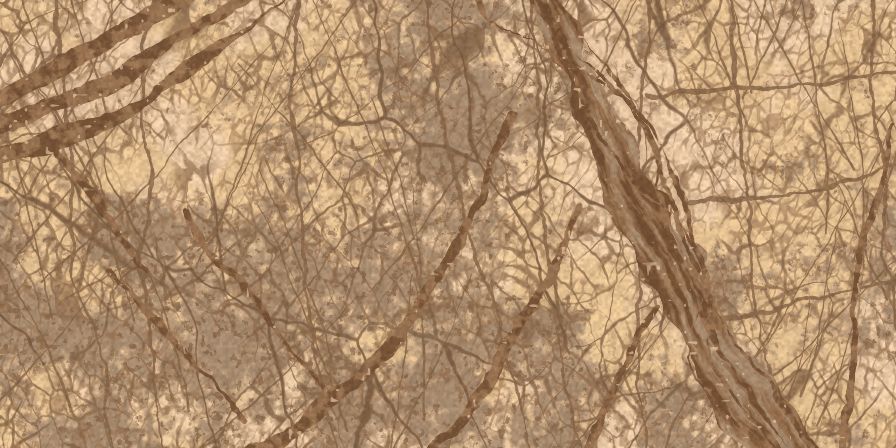
Give the GLSL for this texture, as a Shadertoy shader.

```glsl
// Polished brown forest marble: cream ground, grey haze, web of cracks and rusty veins.
#define CREAM vec3(0.93, 0.80, 0.66)
#define GOLD vec3(0.91, 0.77, 0.58)
#define SAND vec3(0.79, 0.66, 0.52)
#define TAN vec3(0.66, 0.55, 0.44)
#define RUST vec3(0.59, 0.44, 0.31)
#define UMBER vec3(0.45, 0.31, 0.20)
#define WARP 0.06
#define CRACK_WIDTH 0.0020
#define GRAIN 0.16
#define HAIRLINES 44.0
#define SOFTNESS (1.0 / iResolution.y)

float hash(vec2 p) {
    vec3 h = fract(vec3(p.xyx) * 0.1031);
    h += dot(h, h.yzx + 33.33);
    return fract((h.x + h.y) * h.z);
}

float noise(vec2 p) {
    vec2 i = floor(p), f = fract(p);
    f = f * f * (3.0 - 2.0 * f);
    return mix(mix(hash(i), hash(i + vec2(1, 0)), f.x),
               mix(hash(i + vec2(0, 1)), hash(i + 1.0), f.x), f.y);
}

float fbm(vec2 p) {
    float sum = 0.0, amp = 0.52;
    for (int i = 0; i < 5; i++) {
        sum += amp * noise(p);
        p = mat2(0.8, 0.6, -0.6, 0.8) * p * 2.03 + 17.0;
        amp *= 0.5;
    }
    return sum;
}

vec2 wobble(vec2 p) {
    return vec2(fbm(p), fbm(p + 31.7)) - 0.5;
}

// Coverage of a line of half width w at distance d
float line(float d, float w) {
    return clamp((w - d) / SOFTNESS + 0.5, 0.0, 1.0) * clamp(2.0 * w / SOFTNESS, 0.0, 1.0);
}

// Line with a faint stain around it
float stained(float d, float w) {
    return max(line(d, w), 0.15 * exp(-max(d - w, 0.0) / 0.010));
}

// Bowed, tapering vein from a to b
float vein(vec2 p, vec2 a, vec2 b, float bend, float w) {
    vec2 ab = b - a;
    float h = clamp(dot(p - a, ab) / dot(ab, ab), 0.0, 1.0);
    vec2 bow = vec2(ab.y, -ab.x) * bend * 4.0 * h * (1.0 - h);
    float d = length(p - a - ab * h - bow);
    return stained(d, w * (1.0 - 0.5 * h) * (0.5 + 0.8 * noise(p * 14.0) + 0.3 * noise(p * 50.0)));
}

// Broken web of leaning cell borders
float cracks(vec2 p, float scale, float lean) {
    vec2 q = vec2(p.x + lean * p.y, p.y * 0.6) * scale + 0.7 * wobble(p * scale * 0.7);
    vec2 cell = floor(q);
    float near = 9.0, next = 9.0;
    for (int y = -1; y <= 1; y++)
    for (int x = -1; x <= 1; x++) {
        vec2 c = cell + vec2(x, y);
        float d = length(c + vec2(hash(c), hash(c + 57.0)) - q);
        next = min(next, max(near, d));
        near = min(near, d);
    }
    float w = CRACK_WIDTH * (0.3 + 1.4 * noise(p * scale * 0.8 + 5.0));
    return line((next - near) * 0.5 / scale, w) * smoothstep(0.25, 0.6, noise(p * scale * 0.5 + 9.0));
}

// Cream to grey ground with fine grain
vec3 ground(vec2 p) {
    float region = 0.11 * exp(-pow((p.x - 0.95) / 0.4, 2.0))
                 + 0.15 * exp(-pow(length(p - vec2(0.05, 0.1)) / 0.4, 2.0));
    float haze = 0.42 + 0.9 * (fbm(p * 2.2 + 3.0) + fbm(p * 8.0) - 1.0)
               + 0.6 * (fbm(p * 60.0) - 0.5) + region;
    vec3 col = mix(CREAM, GOLD, smoothstep(0.42, 0.58, fbm(p * 5.0 + 40.0)));
    col = mix(col, SAND, smoothstep(0.48, 0.60, haze));
    col = mix(col, TAN, smoothstep(0.58, 0.74, haze));
    float specks = smoothstep(0.61, 0.70, fbm(p * 75.0 + 8.0));
    return mix(col, RUST * 0.9, specks * (0.15 + 0.6 * smoothstep(0.35, 0.65, haze)));
}

void mainImage(out vec4 fragColor, in vec2 fragCoord) {
    vec2 p = fragCoord / iResolution.y;
    p.x *= 2.0 * iResolution.y / iResolution.x;
    vec2 q = p + WARP * (wobble(p * 5.0) + 0.25 * wobble(p * 22.0) + 0.08 * wobble(p * 70.0));
    vec3 col = ground(p);

    // Crack web, fine to coarse
    col = mix(col, RUST, 0.55 * cracks(p + 1.0, 40.0, -0.3));
    col = mix(col, RUST * 0.9, 0.70 * cracks(p + 7.0, 21.0, 0.4));
    col = mix(col, RUST * 0.85, 0.75 * cracks(p + 3.0, 10.0, -0.5));
    col = mix(col, RUST * 0.8, 0.85 * cracks(p, 4.5, 0.35));

    float thin = 0.0, bold = 0.0;
    // Long straight hairlines in scattered steep directions
    vec2 straight = mix(p, q, 0.5);
    for (float i = 0.0; i < HAIRLINES; i++) {
        vec2 a = vec2(2.2 * hash(vec2(i, 1.0)) - 0.1, 1.2 * hash(vec2(i, 2.0)) - 0.4);
        vec2 along = vec2(1.9 * hash(vec2(i, 3.0)) - 0.8, 1.0);
        thin = max(thin, vein(straight, a, a + along * (0.25 + 0.5 * hash(vec2(i, 5.0))), 0.02, 0.0023));
    }
    // Steep thin veins over the whole slab
    for (float i = 0.0; i < 8.0; i++) {
        float x = 0.12 + 0.26 * i + 0.12 * (hash(vec2(i, 4.0)) - 0.5);
        float lean = 0.35 * (hash(vec2(i, 9.0)) - 0.2);
        thin = max(thin, vein(q, vec2(x, 1.05), vec2(x + lean, -0.05), 0.03, 0.0045));
    }
    for (float i = 0.0; i < 3.0; i++) {
        // Rising branches, falling strokes on the left, level veins on the right
        bold = max(bold, vein(q, vec2(0.56 + 0.37 * i, -0.02), vec2(1.14 + 0.16 * i, 0.74 - 0.22 * i),
                              0.1 - 0.05 * i, 0.016 - 0.003 * i));
        vec2 a = vec2(0.11 + 0.15 * i, 0.66 - 0.06 * i - 0.2 * mod(i, 2.0));
        bold = max(bold, vein(q, a, a + vec2(0.24 + 0.05 * i, -0.26 - 0.08 * i), 0.0, 0.008));
        thin = max(thin, vein(q, vec2(1.45 + 0.08 * i, 0.79 - 0.25 * i), vec2(2.05, 0.87 - 0.24 * i), 0.03, 0.006));
        // Swept bundle in the upper left corner
        float slope = 0.58 - 0.2 * i + 0.66 * i * q.x;
        float y = 0.78 - 0.065 * i + (0.58 - 0.2 * i + 0.33 * i * q.x) * q.x;
        float w = 0.019 * (0.4 + noise(p * 9.0 + i)) * (1.0 - smoothstep(0.3, 0.75, q.x));
        bold = max(bold, stained(abs(q.y - y) / sqrt(1.0 + slope * slope), w) * smoothstep(0.8, 0.6, q.x));
    }
    bold = max(bold, vein(q, vec2(1.89, -0.02), vec2(2.0, 0.72), -0.03, 0.010));

    // Broad diagonal trunk with loose strands
    float t = 1.0 - q.y;
    float side = (q.x - 1.22 - 0.40 * t - 0.11 * t * t) * 0.88;
    float trunk = stained(abs(side), (0.035 + 0.032 * smoothstep(0.1, 0.5, t)) * (0.6 + 0.8 * noise(p * 16.0)));
    for (float i = 0.0; i < 4.0; i++) {
        float offset = 0.26 * (noise(vec2(t * 3.5, i * 7.0)) - 0.5);
        bold = max(bold, stained(abs(side - offset), 0.009 * noise(p * 12.0 + i)));
    }

    // Vein colours, streaks and pale flecks
    float fibre = fbm(vec2(side * 60.0, q.y * 9.0));
    vec3 bark = mix(UMBER, RUST, smoothstep(0.35, 0.56, fibre));
    bark = mix(bark, TAN, smoothstep(0.52, 0.70, fibre));
    vec3 iron = mix(UMBER, RUST, smoothstep(0.38, 0.62, fbm(p * 50.0)));
    col = mix(col, RUST * 0.88, 0.85 * thin);
    col = mix(col, bark, trunk);
    col = mix(col, iron, 0.95 * bold);
    float flecks = smoothstep(0.86, 0.94, noise(p * 85.0));
    col = mix(col, CREAM, 0.6 * flecks * max(bold, trunk));
    fragColor = vec4(col * (1.0 + GRAIN * (noise(p * 150.0) - 0.5)), 1.0);
}
```
